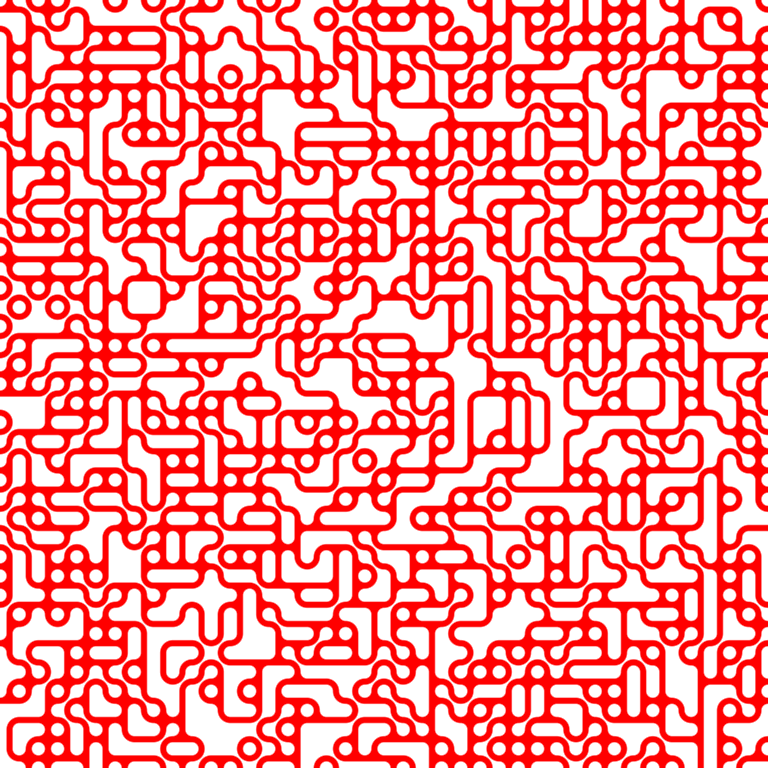
Write a three.js fragment shader that draws this pattern.

```glsl
// Red rounded walls between randomly coloured grid points on white.
// Every corner of a square grid gets one of a few hidden labels; corners with
// equal labels merge into one white room, and all that remains is wall.

#define CELLS 40.0              // grid cells across the canvas
#define LABELS 4.0              // number of hidden corner labels
#define WALL 0.315              // wall width, in cells
#define SOFT (CELLS / 512.0)    // edge blur, in cells
#define SEED 17.0
#define WALL_COLOR vec3(1.0, 0.0, 0.0)
#define ROOM_COLOR vec3(1.0)

const float INNER = 0.5 - 0.5 * WALL;   // room radius around a corner
const float OUTER = 0.5 + 0.5 * WALL;   // outer radius of a wall arc
const float FAR = 10.0;

varying vec2 vUv;

float hash(vec2 p) {
  vec3 q = fract(vec3(p.xyx) * 0.1031 + SEED * 0.0137);
  q += dot(q, q.yzx + 33.33);
  return fract((q.x + q.y) * q.z);
}

float label(vec2 corner) {
  return floor(hash(corner + 3.0) * LABELS);
}

bool same(float a, float b) {
  return abs(a - b) < 0.5;
}

// Distance to the passage joining two opposite corners of equal label:
// it keeps clear of the arcs around the other two, unless they belong too.
float passage(float own, float side1, float dist1, float side2, float dist2) {
  float d1 = same(own, side1) ? -FAR : OUTER - dist1;
  float d2 = same(own, side2) ? -FAR : OUTER - dist2;
  return max(d1, d2);
}

// Signed distance to the rooms, negative inside.
float rooms(vec2 p) {
  vec2 cell = floor(p);
  vec2 f = p - cell;

  // Labels and distances of the corners, counterclockwise from lower left
  float a = label(cell);
  float b = label(cell + vec2(1.0, 0.0));
  float c = label(cell + vec2(1.0, 1.0));
  float d = label(cell + vec2(0.0, 1.0));
  float ra = length(f);
  float rb = length(f - vec2(1.0, 0.0));
  float rc = length(f - vec2(1.0, 1.0));
  float rd = length(f - vec2(0.0, 1.0));

  // A round room at each corner
  float dist = min(min(ra, rb), min(rc, rd)) - INNER;

  // Straight rooms along sides whose two corners agree
  if (same(a, b)) dist = min(dist, f.y - INNER);
  if (same(d, c)) dist = min(dist, 1.0 - f.y - INNER);
  if (same(a, d)) dist = min(dist, f.x - INNER);
  if (same(b, c)) dist = min(dist, 1.0 - f.x - INNER);

  // Diagonal passages; when both could open, a coin toss picks one
  bool rising = same(a, c);
  bool falling = same(b, d);
  if (rising && falling && !same(a, b)) {
    rising = hash(cell + 91.7) < 0.5;
    falling = !rising;
  }
  if (rising) dist = min(dist, passage(a, b, rb, d, rd));
  if (falling) dist = min(dist, passage(b, a, ra, c, rc));
  return dist;
}

void main() {
  float wall = clamp(rooms(vUv * CELLS) / SOFT + 0.5, 0.0, 1.0);
  gl_FragColor = vec4(mix(ROOM_COLOR, WALL_COLOR, wall), 1.0);
}
```
